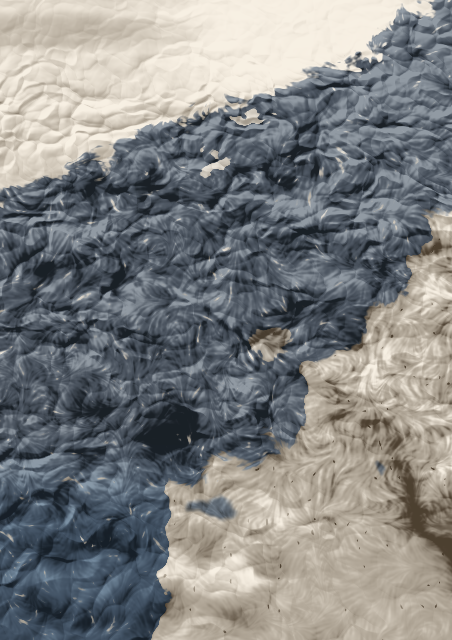
Reproduce this texture procedurally as a Shadertoy shader.

```glsl
const vec3 INK = vec3(.10, .125, .15), SLATE = vec3(.29, .325, .37), MIST = vec3(.57, .605, .64);
const vec3 UMBER = vec3(.30, .25, .19), WOOL = vec3(.67, .63, .57), CHALK = vec3(.97, .94, .89);
const float SLOPE_GAIN = .012, FIBRE_GAIN = 1.15, FORM_GAIN = .65, EDGE_RAGGED = .075;
const vec2 LIGHT_STEP = vec2(-.0018, .0028);
// Large forms: centre, radii
const vec4 BLUE_FORMS[11] = vec4[11](
    vec4(.456, .753, .055, .05), vec4(.25, .72, .08, .05), vec4(.11, .61, .08, .06),
    vec4(.46, .66, .10, .05), vec4(.60, .63, .07, .05), vec4(.53, .53, .11, .06),
    vec4(.26, .48, .15, .08), vec4(.14, .39, .09, .06), vec4(.32, .36, .13, .09),
    vec4(.10, .19, .16, .09), vec4(.13, .07, .13, .07));
const vec4 WOOL_FORMS[8] = vec4[8](
    vec4(.56, .39, .09, .09), vec4(.305, .17, .065, .06), vec4(.43, .165, .07, .065),
    vec4(.37, .07, .08, .06), vec4(.265, .07, .05, .05), vec4(.685, .51, .05, .06),
    vec4(.68, .63, .045, .045), vec4(.72, .24, .07, .09));

float hash(vec2 p) { return fract(sin(dot(p, vec2(127.1, 311.7))) * 43758.5453); }
float noise(vec2 p) {
    vec2 i = floor(p), f = fract(p);
    f = f * f * (3. - 2. * f);
    return mix(mix(hash(i), hash(i + vec2(1, 0)), f.x),
               mix(hash(i + vec2(0, 1)), hash(i + vec2(1, 1)), f.x), f.y);
}
float fbm(vec2 p) {
    float sum = 0., amp = .53;
    for (int i = 0; i < 4; i++) {
        sum += amp * noise(p);
        p = mat2(1.6, 1.2, -1.2, 1.6) * p + 7.3;
        amp *= .5;
    }
    return sum;
}
vec2 warp(vec2 p) { return vec2(fbm(p), fbm(p + 31.)) - .5; }

// Overlapping domes scattered on a jittered grid
float tufts(vec2 p) {
    vec2 cell = floor(p);
    float top = 0.;
    for (int k = 0; k < 9; k++) {
        vec2 c = cell + vec2(k % 3 - 1, k / 3 - 1);
        vec2 d = p - c - vec2(hash(c), hash(c + 19.));
        float r = .55 + .4 * hash(c + 47.);
        top = max(top, r * (1. - dot(d, d) / (r * r)));
    }
    return top;
}
// Texture shrinks towards the far, upper end
vec2 recede(vec2 p) { return vec2((p.x - .35) * (1. + .7 * p.y), p.y * (1. + .6 * p.y)); }
float relief(vec2 p) {
    vec2 q = recede(p);
    q += .12 * warp(q * 7.);
    float fold = 1. - abs(2. * noise(q * 27.) - 1.);
    return .5 * tufts(q * 10.) + .3 * tufts(q * 23. + 5.) + .2 * fold;
}
// Fine strands: noise averaged along a slowly turning direction
float strands(vec2 p) {
    float turn = 7. * noise(p * 13.) + 2. * noise(p * 31.), sum = 0.;
    vec2 along = vec2(cos(turn), sin(turn));
    for (int i = -4; i <= 4; i++) sum += noise((p + .003 * float(i) * along) * 230.);
    return sum / 9. - .5;
}
float formLight(vec2 p, vec4 form) {
    vec2 d = (p - form.xy) / form.zw;
    return max(0., 1. - dot(d, d)) * d.y;
}
float spot(vec2 p, vec2 centre, vec2 radius) { return 1. - smoothstep(.4, 1.1, length((p - centre) / radius)); }
float segment(vec2 p, vec2 a, vec2 b) {
    vec2 d = b - a;
    return length(p - a - d * clamp(dot(p - a, d) / dot(d, d), 0., 1.));
}
float lowerEdge(float x) {
    return -.05 + .31 * smoothstep(.225, .275, x) + .05 * smoothstep(.27, .47, x)
         + .13 * smoothstep(.465, .49, x) + .10 * smoothstep(.49, .645, x) + .13 * smoothstep(.635, .67, x);
}
float upperEdge(float x) { return .68 + .42 * x + .03 * smoothstep(.58, .64, x); }
vec3 ramp(vec3 dark, vec3 mid, vec3 light, float t) {
    return mix(mix(dark, mid, smoothstep(0., .5, t)), light, smoothstep(.42, 1., t));
}

void mainImage(out vec4 fragColor, in vec2 fragCoord) {
    vec2 p = fragCoord / iResolution.y;
    vec2 s = p + EDGE_RAGGED * warp(recede(p) * 15.);
    float focus = smoothstep(.1, .3, p.y) * (1. - smoothstep(.72, .95, p.y));
    // Surface light from above, combed by strands
    float h = relief(p), strand = strands(p);
    float lit = SLOPE_GAIN * (h - relief(p + LIGHT_STEP)) / length(LIGHT_STEP) + .3 * (h - .5);
    float grain = FIBRE_GAIN * strand * mix(.4, 1., focus);
    float hollow = 1. - smoothstep(.22, .42, h);

    // Blue mass with its gaps and stray tufts
    float inside = min(s.y - lowerEdge(s.x), upperEdge(s.x) - s.y) + .04 * (h - .45) + .04 * strand;
    float blue = smoothstep(-.005, .006, inside);
    float gaps = max(spot(s, vec2(.415, .468), vec2(.036, .035)), spot(s, vec2(.40, .815), vec2(.03, .012)));
    gaps = max(gaps, spot(s, vec2(.335, .742), vec2(.04, .013)));
    float strays = max(spot(s, vec2(.333, .21), vec2(.035, .02)), spot(s, vec2(.582, .28), vec2(.014, .012)));
    blue = max(blue * (1. - .9 * smoothstep(.3, .6, gaps + 2. * strand)), .8 * strays);
    float tone = .5 + lit + grain - .2 * hollow + .22 * smoothstep(.62, .95, p.y + .3 * (p.x - .35));
    for (int i = 0; i < 11; i++) tone += FORM_GAIN * formLight(s, BLUE_FORMS[i]);
    tone -= .24 * spot(s, vec2(.456, .75), vec2(.06, .05)) + .1 * (1. - smoothstep(.15, .3, p.y));
    tone -= .25 * spot(s, vec2(.14, .37), vec2(.05, .04)) + .2 * spot(s, vec2(.25, .3), vec2(.05, .05));
    float seam = s.y - .555 + 2.2 * (s.x - .18) * (s.x - .18);
    float span = smoothstep(.14, .2, s.x) * (1. - smoothstep(.38, .42, s.x));
    tone += span * (.2 * exp(-pow((seam - .008) / .008, 2.)) - .35 * exp(-pow((seam + .01) / .01, 2.)));
    vec3 blueColor = ramp(INK, SLATE, MIST, tone);
    blueColor *= mix(vec3(.88, .98, 1.05), vec3(1), smoothstep(.15, .35, p.y));

    // Pale wool: soft and bright far away, lumpy and warm nearby
    float far = smoothstep(.6, .72, p.y + .3 * (.35 - p.x));
    float slab = smoothstep(.40, .50, p.x + .2 * p.y) * (1. - smoothstep(.28, .34, p.y));
    float pale = .57 + lit * mix(.7, .4, slab) + .8 * grain - .1 * hollow;
    for (int i = 0; i < 8; i++) pale += .65 * formLight(s, WOOL_FORMS[i]);
    float farPale = .8 + lit * mix(.6, .15, smoothstep(.8, .97, p.y)) + .15 * grain
                  + .16 * spot(p, vec2(.48, .94), vec2(.3, .12));
    farPale -= .16 * spot(p, vec2(.08, .95), vec2(.3, .035)) + .12 * (1. - smoothstep(.68, .84, p.y));
    pale = mix(pale, farPale, far);
    vec2 c = p + .045 * warp(p * 16.);
    float cleft = min(segment(c, vec2(.618, .27), vec2(.638, .205)), segment(c, vec2(.638, .205), vec2(.72, .105)));
    pale -= .34 * exp(-cleft * 75.) + .26 * exp(-cleft * 24.);
    pale -= .18 * exp(-max(-inside, 0.) * 50.) * (1. - far);
    vec2 grid = p * 60. + 3. * (s - p) / EDGE_RAGGED, id = floor(grid);
    vec2 fleck = fract(grid) - .3 - .4 * vec2(hash(id + 3.), hash(id + 8.));
    pale -= .35 * step(.9, hash(id)) * (1. - smoothstep(.05, .2, length(fleck * vec2(1.5, 1.)))) * (1. - far);
    vec3 woolColor = ramp(UMBER, WOOL, CHALK, pale);
    fragColor = vec4(clamp(mix(woolColor, blueColor, blue), 0., 1.), 1.);
}
```
